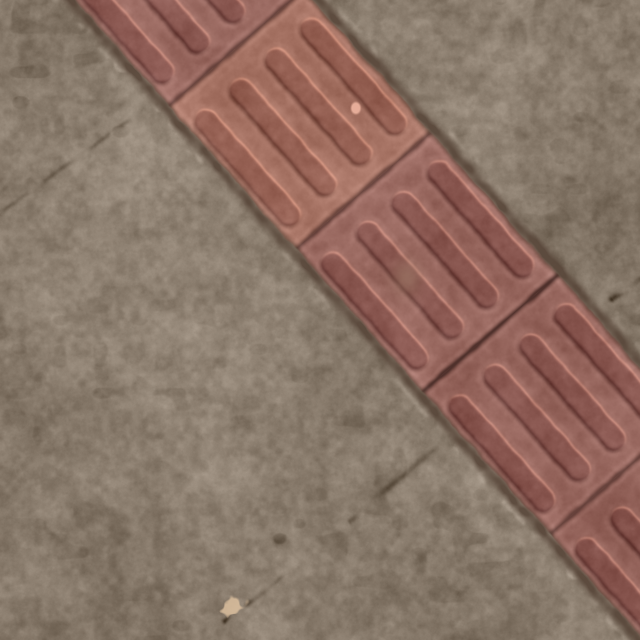
Reproduce this texture procedurally as a WebGL 1 fragment shader.

```glsl
precision highp float;
uniform vec2 u_resolution;

#define STRIP_ORIGIN vec2(0.4753, 0.6224)
#define STRIP_DIR vec2(0.6646, -0.7471)
#define STRIP_MID 0.1224
#define STRIP_HALF 0.1395
#define TILE_LEN 0.2985
#define BAR_FIRST 0.0104
#define BAR_STEP 0.0729
#define BAR_HALF 0.1150
#define BAR_RADIUS 0.0172
#define CONCRETE vec3(0.545, 0.492, 0.433)
#define CLAY vec3(0.582, 0.392, 0.358)
#define GRIME vec3(0.345, 0.275, 0.225)

float hash(vec2 p) {
  p = fract(p * vec2(0.1031, 0.1130));
  p += dot(p, p.yx + 33.33);
  return fract((p.x + p.y) * p.x * 17.3);
}

float noise(vec2 p) {
  vec2 i = floor(p), f = fract(p);
  f = f * f * (3.0 - 2.0 * f);
  return mix(mix(hash(i), hash(i + vec2(1.0, 0.0)), f.x),
             mix(hash(i + vec2(0.0, 1.0)), hash(i + 1.0), f.x), f.y);
}

float fbm(vec2 p) {
  float sum = 0.0, amp = 0.5;
  for (int i = 0; i < 5; i++) {
    sum += amp * noise(p);
    p = mat2(1.6, 1.2, -1.2, 1.6) * p + 7.1;
    amp *= 0.5;
  }
  return sum;
}

float bell(float x, float w) { return exp(-x * x / (w * w)); }

float spot(vec2 p, vec2 c, vec2 r) {
  vec2 d = (p - c) / r;
  return exp(-dot(d, d));
}

float crack(vec2 p, vec2 a, vec2 b, float w) {
  vec2 ab = b - a;
  vec2 d = p - a - ab * clamp(dot(p - a, ab) / dot(ab, ab), 0.0, 1.0);
  d += 0.007 * (noise(p * 45.0) - 0.5);
  return bell(length(d), w) * smoothstep(0.2, 0.65, noise(p * 38.0 + 4.0));
}

vec3 concrete(vec2 p) {
  float broad = fbm(p * 5.0 + 2.0) - 0.48;
  float mottled = fbm(p * 24.0 + 9.0) - 0.48;
  float grain = fbm(p * 85.0) - 0.48;
  vec3 c = CONCRETE + broad * 0.16 + mottled * 0.13 + grain * 0.15;
  // Broad light and stains
  c += 0.035 * spot(p, vec2(0.25, 0.48), vec2(0.26, 0.22));
  c -= 0.045 * spot(p, vec2(0.06, 0.92), vec2(0.2, 0.15));
  c -= 0.035 * spot(p, vec2(0.03, 0.22), vec2(0.09, 0.12));
  c -= 0.025 * spot(p, vec2(0.95, 0.62), vec2(0.14, 0.2));
  c -= 0.07 * smoothstep(0.62, 0.78, noise(p * vec2(32.0, 44.0))) * noise(p * 7.0);
  // Cracks and marks
  c -= 0.13 * crack(p, vec2(0.0, 0.668), vec2(0.247, 0.844), 0.004);
  c -= 0.05 * crack(p, vec2(0.0, 0.7), vec2(0.22, 0.86), 0.006);
  c -= 0.14 * crack(p, vec2(0.547, 0.186), vec2(0.684, 0.303), 0.005);
  c -= 0.30 * crack(p, vec2(0.957, 0.534), vec2(1.01, 0.57), 0.005);
  c -= 0.26 * crack(p, vec2(0.352, 0.03), vec2(0.449, 0.102), 0.004);
  c -= 0.12 * spot(p, vec2(0.436, 0.155), vec2(0.014, 0.011));
  c -= 0.12 * spot(p, vec2(0.89, 0.72), vec2(0.015, 0.009));
  float chip = spot(p + 0.02 * (noise(p * 90.0) - 0.5), vec2(0.367, 0.056), vec2(0.019, 0.014));
  return mix(c, vec3(0.86, 0.75, 0.62), 0.85 * smoothstep(0.4, 0.75, chip));
}

// q.x runs along the strip, q.y across it
vec3 tiles(vec2 p, vec2 q) {
  float id = floor(q.x / TILE_LEN);
  float along = q.x - id * TILE_LEN;
  vec3 c = CLAY + 0.03 * (hash(vec2(id + 9.0, 3.0)) - 0.5);
  c += vec3(0.055, 0.045, 0.02) * bell(id + 1.0, 0.5);
  c += 0.13 * (fbm(p * 14.0 + 5.0) - 0.48) + 0.10 * (fbm(p * 75.0) - 0.48);

  // Raised bars: lit on the right flank, shaded on the left
  float bar = clamp(floor((q.y - BAR_FIRST) / BAR_STEP + 0.5), 0.0, 3.0);
  vec2 r = vec2(along - 0.1536, q.y - BAR_FIRST - bar * BAR_STEP);
  r += 0.002 * (vec2(noise(p * 60.0), noise(p * 60.0 + 30.0)) - 0.5);
  vec2 off = vec2(r.x - clamp(r.x, BAR_RADIUS - BAR_HALF, BAR_HALF - BAR_RADIUS), r.y);
  float d = length(off) - BAR_RADIUS;
  float lit = dot(off / max(length(off), 0.001), vec2(-0.35, 0.94));
  float inside = 1.0 - smoothstep(-0.002, 0.002, d);
  c -= inside * vec3(0.045, 0.052, 0.045);
  c += vec3(0.17, 0.13, 0.11) * max(lit, 0.0) * bell(d - 0.001, 0.0028);
  c -= vec3(0.15, 0.13, 0.12) * max(-lit, 0.0) * bell(d, 0.0042);
  c += 0.03 * bell(d - 0.007, 0.005);

  // Joints with pale lips
  float joint = min(along, TILE_LEN - along) + 0.003 * (noise(p * 55.0) - 0.5);
  float depth = 0.65 + 0.35 * bell(floor(q.x / TILE_LEN + 0.5) - 1.0, 0.4);
  c += 0.035 * bell(joint - 0.009, 0.004);
  c = mix(c, vec3(0.31, 0.19, 0.17), depth * bell(joint, 0.0042));

  // Worn patches
  c = mix(c, vec3(0.60, 0.46, 0.39), 0.6 * spot(p, vec2(0.635, 0.566), vec2(0.022, 0.026)));
  float chip = spot(p, vec2(0.556, 0.831), vec2(0.009, 0.011));
  return mix(c, vec3(0.90, 0.68, 0.60), smoothstep(0.3, 0.7, chip));
}

void main() {
  vec2 p = gl_FragCoord.xy / u_resolution;
  vec2 rel = p - STRIP_ORIGIN;
  vec2 q = vec2(dot(rel, STRIP_DIR), dot(rel, vec2(-STRIP_DIR.y, STRIP_DIR.x)));
  q.x -= 0.015 * q.y;

  // Positive edge distance lies outside the strip
  float edge = abs(q.y - STRIP_MID) - STRIP_HALF + 0.008 * (fbm(p * 32.0) - 0.48);
  vec3 ground = concrete(p);
  float dirt = bell(edge - 0.006, 0.009) * (0.55 + 0.6 * noise(p * 65.0));
  ground = mix(ground, GRIME, clamp(dirt, 0.0, 0.9));
  ground += 0.09 * bell(edge - 0.02, 0.005) * smoothstep(0.5, 0.8, noise(p * 48.0 + 3.0));

  vec3 clay = tiles(p, q);
  clay += 0.04 * bell(edge + 0.009, 0.005);
  clay = mix(clay, GRIME, 0.5 * bell(edge, 0.004));
  gl_FragColor = vec4(mix(clay, ground, smoothstep(-0.002, 0.002, edge)), 1.0);
}
```
